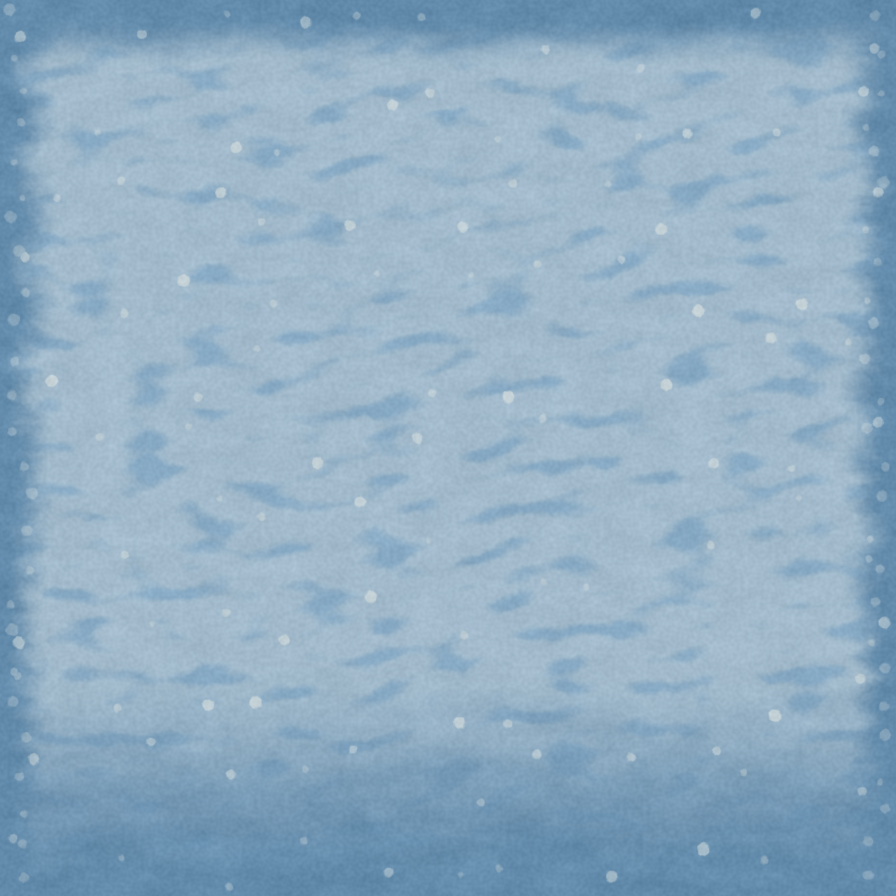
Write a WebGL 2 fragment shader that draws this background.

```glsl
#version 300 es
precision highp float;

uniform vec2 u_resolution;
out vec4 outColor;

const vec3 PALE_BLUE = vec3(0.635, 0.730, 0.797);
const vec3 STREAK_BLUE = vec3(0.510, 0.652, 0.762);
const vec3 EDGE_BLUE = vec3(0.385, 0.545, 0.672);
const vec3 FLAKE_WHITE = vec3(0.785, 0.835, 0.850);

const vec2 STREAK_SCALE = vec2(15.0, 43.0);
const float STREAK_STRENGTH = 0.85;
const float RAGGED_DEPTH = 0.022;
const float FLAKE_CELLS = 11.0;
const float FLAKE_CHANCE = 0.88;
const float EDGE_FLAKE_CELLS = 26.0;
const float GRAIN_STRENGTH = 0.065;

vec2 hash2(vec2 p) {
    vec3 q = fract(p.xyx * vec3(0.1031, 0.1030, 0.0973));
    q += dot(q, q.yzx + 33.33);
    return fract((q.xx + q.yz) * q.zy);
}

float cornerSlope(vec2 cell, vec2 offset) {
    float angle = 6.2832 * hash2(cell).x;
    return dot(vec2(cos(angle), sin(angle)), offset);
}

float gradientNoise(vec2 p) {
    vec2 i = floor(p);
    vec2 f = fract(p);
    vec2 u = f * f * f * (f * (f * 6.0 - 15.0) + 10.0);
    vec2 e = vec2(1.0, 0.0);
    float low = mix(cornerSlope(i, f), cornerSlope(i + e, f - e), u.x);
    float high = mix(cornerSlope(i + e.yx, f - e.yx), cornerSlope(i + 1.0, f - 1.0), u.x);
    return mix(low, high, u.y);
}

float fbm(vec2 p) {
    float sum = 0.0;
    float weight = 0.6;
    for (int i = 0; i < 4; i++) {
        sum += weight * gradientNoise(p);
        p = p * 2.03 + 17.3;
        weight *= 0.5;
    }
    return sum;
}

// Short brushed dashes that rise slightly to the right
float streaks(vec2 p) {
    p.y -= 0.08 * p.x * smoothstep(0.2, 0.6, p.x);
    p += 0.008 * vec2(fbm(p * 26.0), fbm(p * 30.0 + 50.0));
    float dashes = gradientNoise(p * STREAK_SCALE + 90.0);
    dashes += 0.18 * fbm(p * vec2(45.0, 70.0));
    return smoothstep(0.06, 0.46, dashes);
}

// Pale field: ragged sides, firm top, long fade at the bottom
float paleField(vec2 p) {
    float ragged = RAGGED_DEPTH * gradientNoise(vec2(p.x * 9.0, p.y * 31.0) + 200.0);
    ragged += 0.020 * fbm(p * vec2(30.0, 55.0) + 130.0);
    float side = smoothstep(0.008, 0.060, min(p.x, 1.0 - p.x) + ragged);
    float top = smoothstep(0.020, 0.075, 1.0 - p.y + 0.6 * ragged);
    float bottom = smoothstep(0.01, 0.27, p.y + ragged + 0.03 * fbm(p * vec2(6.0, 18.0)));
    return side * top * bottom;
}

float flakeShape(vec2 offset, float radius, vec2 p) {
    float dist = length(offset) + 0.0028 * fbm(p * 140.0);
    return 1.0 - smoothstep(radius - 0.0015, radius + 0.0015, dist);
}

// One jittered flake per cell
float scatteredFlakes(vec2 p) {
    vec2 cell = floor(p * FLAKE_CELLS);
    vec2 jitter = hash2(cell + 41.0);
    vec2 look = hash2(cell + 87.0);
    vec2 center = (cell + mix(vec2(0.1), vec2(0.9), jitter)) / FLAKE_CELLS;
    float radius = mix(0.0032, 0.0070, look.x);
    float present = step(hash2(cell + 153.0).x, FLAKE_CHANCE);
    return present * mix(0.45, 0.95, look.x) * flakeShape(p - center, radius, p);
}

// Fainter flakes along both sides
float edgeFlakes(vec2 p) {
    float side = step(0.5, p.x);
    float row = floor(p.y * EDGE_FLAKE_CELLS);
    vec2 jitter = hash2(vec2(row, side * 7.0 + 211.0));
    float inset = mix(0.010, 0.036, jitter.x);
    vec2 center = vec2(mix(inset, 1.0 - inset, side), (row + mix(0.25, 0.75, jitter.y)) / EDGE_FLAKE_CELLS);
    return 0.5 * flakeShape(p - center, mix(0.003, 0.007, jitter.y), p);
}

void main() {
    vec2 p = gl_FragCoord.xy / u_resolution;
    float field = paleField(p);

    // Painted ground
    vec3 ground = mix(PALE_BLUE, STREAK_BLUE, STREAK_STRENGTH * streaks(p));
    vec3 border = EDGE_BLUE + 0.05 * fbm(p * vec2(14.0, 28.0) + 70.0);
    vec3 color = mix(border, ground, field);
    color += 0.045 * fbm(p * vec2(20.0, 34.0) + 300.0);

    // Flakes
    float flakes = max(scatteredFlakes(p), edgeFlakes(p));
    color = mix(color, FLAKE_WHITE, flakes * mix(0.65, 1.0, field));

    // Paper grain
    float grain = gradientNoise(p * 230.0) + 0.7 * gradientNoise(p * 117.0 + 31.0);
    color += GRAIN_STRENGTH * 0.5 * grain;

    outColor = vec4(clamp(color, 0.0, 1.0), 1.0);
}
```
